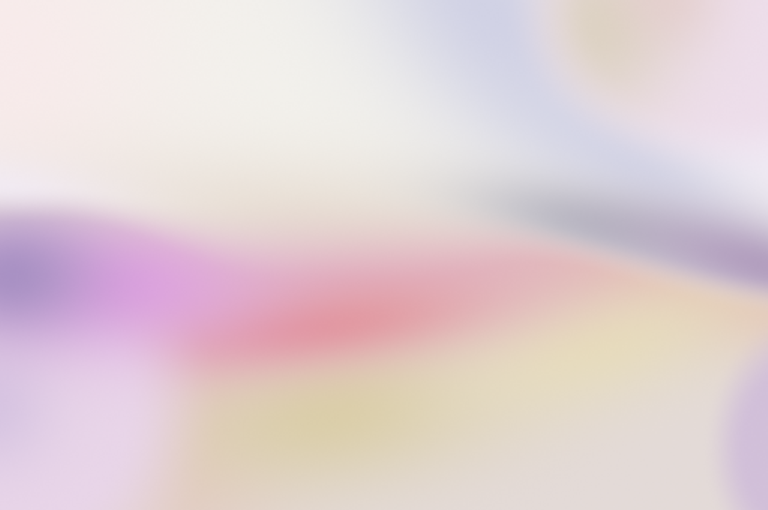
This background is drawn by a WebGL 2 fragment shader. Its source:

```glsl
#version 300 es
precision highp float;
// Soft pastel gradient: cream and blue haze above a flowing violet, rose and sand field.

#define SEAM_LEVEL 0.535
#define SEAM_RISE 0.065
#define SEAM_FALL 0.125
#define SEAM_SOFT 0.10
#define SEAM_CRISP 0.04
#define GRAIN 0.004

uniform vec2 u_resolution;
out vec4 fragColor;

float hash(vec2 p) {
  p = fract(p * vec2(0.1031, 0.1137));
  p += dot(p, p.yx + 33.33);
  return fract((p.x + p.y) * p.x * 91.7);
}

// Gaussian ellipse, turned by an angle in radians
float glow(vec2 p, vec2 center, vec2 radius, float angle) {
  float c = cos(angle), s = sin(angle);
  vec2 d = p - center;
  vec2 q = vec2(c * d.x + s * d.y, c * d.y - s * d.x) / radius;
  return exp(-dot(q, q));
}

// Ellipse with a feathered rim
float pool(vec2 p, vec2 center, vec2 radius, float feather) {
  float d = length((p - center) / radius);
  return 1.0 - smoothstep(1.0 - feather, 1.0 + feather, d);
}

// Height of the line between the haze and the field
float seamHeight(float x) {
  return SEAM_LEVEL + SEAM_RISE * (1.0 - smoothstep(0.1, 0.5, x))
       - SEAM_FALL * smoothstep(0.95, 1.6, x);
}

vec3 upperHaze(vec2 p) {
  const vec3 cream = vec3(0.95, 0.945, 0.925);
  const vec3 blush = vec3(0.97, 0.92, 0.92);
  const vec3 sand = vec3(0.90, 0.855, 0.81);
  const vec3 mist = vec3(0.81, 0.815, 0.895);
  const vec3 pearl = vec3(0.945, 0.92, 0.965);
  const vec3 beige = vec3(0.865, 0.825, 0.765);
  const vec3 slate = vec3(0.71, 0.71, 0.75);
  const vec3 plum = vec3(0.69, 0.61, 0.74);

  vec3 col = mix(cream, blush, glow(p, vec2(0.0, 0.88), vec2(0.32, 0.38), 0.0));
  col = mix(col, sand, 0.9 * glow(p, vec2(0.62, 0.54), vec2(0.55, 0.14), -0.1));
  col = mix(col, pearl, 0.8 * glow(p, vec2(0.0, 0.62), vec2(0.25, 0.07), -0.1));

  // Blue diagonal and the pale corner beside it
  col = mix(col, mist, 0.95 * glow(p, vec2(0.97, 0.97), vec2(0.42, 0.20), -0.85));
  col = mix(col, pearl, 0.95 * glow(p, vec2(1.52, 0.74), vec2(0.28, 0.18), -0.4));
  col = mix(col, mist, 0.75 * glow(p, vec2(1.24, 0.69), vec2(0.25, 0.09), -0.5));
  float corner = pool(p, vec2(1.42, 0.99), vec2(0.35, 0.28), 0.25);
  col = mix(col, vec3(0.93, 0.87, 0.92), corner);
  col = mix(col, beige, corner * glow(p, vec2(1.18, 0.95), vec2(0.15, 0.18), 0.0));
  col = mix(col, vec3(0.89, 0.80, 0.79),
            0.7 * corner * glow(p, vec2(1.31, 1.01), vec2(0.10, 0.10), 0.0));

  // Grey shadow resting on the seam
  col = mix(col, slate, 0.9 * glow(p, vec2(1.17, 0.56), vec2(0.25, 0.07), -0.2));
  return mix(col, plum, 0.95 * glow(p, vec2(1.50, 0.48), vec2(0.27, 0.08), -0.25));
}

vec3 lowerField(vec2 p) {
  const vec3 ash = vec3(0.89, 0.855, 0.845);
  const vec3 peach = vec3(0.89, 0.76, 0.72);
  const vec3 straw = vec3(0.855, 0.805, 0.66);
  const vec3 butter = vec3(0.905, 0.865, 0.735);
  const vec3 rose = vec3(0.88, 0.69, 0.75);
  const vec3 coral = vec3(0.885, 0.585, 0.61);
  const vec3 lilac = vec3(0.91, 0.835, 0.91);
  const vec3 orchid = vec3(0.87, 0.63, 0.88);
  const vec3 violet = vec3(0.65, 0.56, 0.76);

  // Warm ground
  vec3 col = mix(ash, peach, 0.55 * glow(p, vec2(0.36, 0.12), vec2(0.18, 0.35), 0.0));
  col = mix(col, peach, glow(p, vec2(1.30, 0.45), vec2(0.55, 0.10), -0.2));
  col = mix(col, straw, glow(p, vec2(0.66, 0.19), vec2(0.32, 0.14), 0.15));
  col = mix(col, butter, 0.95 * glow(p, vec2(1.18, 0.33), vec2(0.32, 0.12), 0.3));

  // Rose ribbon
  col = mix(col, rose, 0.95 * glow(p, vec2(0.72, 0.46), vec2(0.50, 0.12), 0.1));
  col = mix(col, coral, 0.95 * glow(p, vec2(0.62, 0.36), vec2(0.32, 0.075), 0.12));

  // Lilac pools in the lower corners
  float leftPool = pool(p, vec2(0.0, 0.20), vec2(0.34, 0.32), 0.30);
  col = mix(col, lilac, leftPool);
  col = mix(col, vec3(0.83, 0.76, 0.88),
            0.85 * glow(p, vec2(-0.02, 0.20), vec2(0.12, 0.12), 0.0));
  col = mix(col, vec3(0.82, 0.75, 0.85),
            pool(p, vec2(1.57, 0.12), vec2(0.15, 0.21), 0.30));

  // Violet stream from the left edge
  col = mix(col, orchid, 0.95 * glow(p, vec2(0.24, 0.44), vec2(0.27, 0.13), -0.05));
  return mix(col, violet, 0.95 * glow(p, vec2(0.02, 0.46), vec2(0.17, 0.12), 0.0));
}

void main() {
  vec2 uv = gl_FragCoord.xy / u_resolution;
  vec2 p = uv * vec2(1.506, 1.0);

  // Crisp at both ends of the seam, diffuse in the middle
  float middle = smoothstep(0.2, 0.6, p.x) * (1.0 - smoothstep(0.75, 1.15, p.x));
  float width = mix(SEAM_CRISP, SEAM_SOFT, middle);
  float above = smoothstep(-width, width, p.y - seamHeight(p.x));

  vec3 col = mix(lowerField(p), upperHaze(p), above);
  col += GRAIN * (hash(floor(uv * vec2(512.0, 340.0))) - 0.5);
  fragColor = vec4(col, 1.0);
}
```
